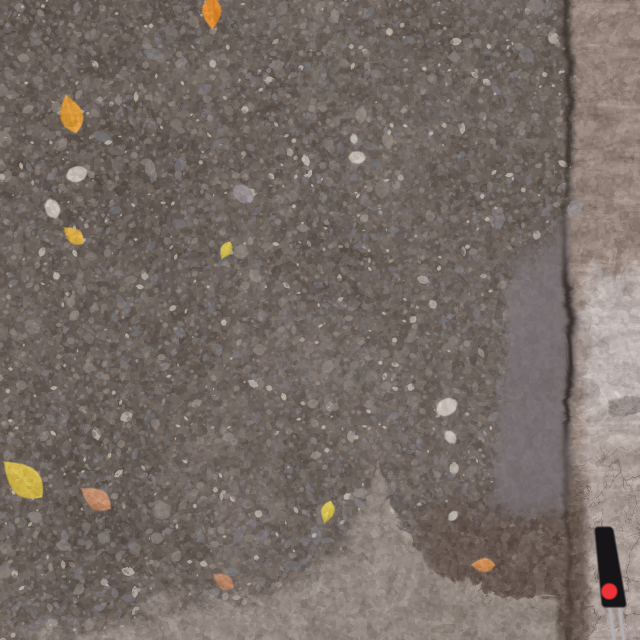
This texture is drawn by a WebGL 2 fragment shader. Its source:

```glsl
#version 300 es
precision highp float;
// Wet pebbled concrete beside a dry slab, with leaves and a tool.
// Cellular noise makes chips and pebbles, layered sines bend borders,
// and distance functions shape the leaves, pale stones and tool.
uniform vec2 u_resolution;
out vec4 fragColor;

#define WET_DARK vec3(.365, .328, .3)
#define WET_LIGHT vec3(.455, .412, .39)
#define DRY vec3(.58, .538, .508)
#define SLAB_BROWN vec3(.575, .51, .475)
#define SLAB_PALE vec3(.725, .685, .67)
#define PUDDLE vec3(.48, .445, .46)
#define DAMP vec3(.385, .325, .295)
#define CRACK vec3(.2, .165, .145)
#define COVER .62

// Leaves: centre, half length, angle; then ripeness.
const vec4 LEAVES[9] = vec4[9](
  vec4(.331, .98, .026, 1.6), vec4(.111, .822, .031, -1.3), vec4(.115, .632, .02, -.7),
  vec4(.353, .609, .015, 1.1), vec4(.036, .251, .041, -.75), vec4(.15, .221, .028, -.6),
  vec4(.755, .117, .019, 0), vec4(.349, .092, .019, -.6), vec4(.512, .2, .018, 1.3));
const float RIPE[9] = float[9](.5, .65, .8, 1., .95, 0., .2, 0., 1.);
// Pale stones: centre, radius.
const vec3 STONES[9] = vec3[9](
  vec3(.558, .754, .012), vec3(.553, .783, .007), vec3(.12, .728, .015),
  vec3(.082, .674, .014), vec3(.698, .364, .016), vec3(.704, .317, .01),
  vec3(.708, .194, .008), vec3(.38, .697, .016), vec3(.898, .675, .013));

vec2 hash2(vec2 p) {
  vec3 q = fract(p.xyx * vec3(.1031, .103, .0973));
  q += dot(q, q.yzx + 33.33);
  return fract((q.xx + q.yz) * q.zy);
}
mat2 turn(float a) { return mat2(cos(a), -sin(a), sin(a), cos(a)); }
float above(float v, float edge, float soft) { return smoothstep(edge - soft, edge + soft, v); }
float below(float v, float edge, float soft) { return 1. - above(v, edge, soft); }
float glow(vec2 d, float r) { return exp(-dot(d, d) / (r * r)); }

// Layered, warped sines.
float waves(vec2 p) {
  float sum = 0., amp = .5;
  for (int i = 0; i < 5; i++) {
    p = turn(1.1) * p * 1.75 + 1.3 * sin(p.yx + float(i));
    sum += amp * sin(p.x) * cos(p.y);
    amp *= .68;
  }
  return sum;
}
// Tone of the nearest chip, and gap to the next.
vec2 chips(vec2 p) {
  vec2 span = vec2(9), best = vec2(0);
  for (int k = 0; k < 9; k++) {
    vec2 id = floor(p) + vec2(k % 3 - 1, k / 3 - 1);
    float d = length(p - id - hash2(id));
    if (d < span.x) { span = vec2(d, span.x); best = id; }
    else span.y = min(span.y, d);
  }
  return vec2(hash2(best + 71.).x, span.y - span.x);
}
// Scattered angular pebbles: colour, opacity.
vec4 pebbles(vec2 p, float scale, float cover) {
  vec4 best = vec4(0);
  p *= scale;
  for (int k = 0; k < 9; k++) {
    vec2 id = floor(p) + vec2(k % 3 - 1, k / 3 - 1);
    vec2 r = hash2(id + scale), s = hash2(id + scale + 57.);
    vec2 d = turn(s.y * 6.28) * (p - id - r);
    d.y *= 1. + 1.1 * r.x;
    float size = max(length(d), abs(d.x) * .9 + abs(d.y) * .65), tone = s.x / cover;
    float alpha = below(size, .14 + .25 * r.y, max(.05, scale / u_resolution.y)) * step(tone, 1.);
    vec3 tint = mix(vec3(.4, .37, .35), vec3(.6, .56, .53), tone);
    if (r.x > .65) tint = mix(tint, vec3(.47, .47, .51), .7);
    tint = mix(tint, vec3(.8, .77, .73), above(tone, .94, .03) * step(30., scale));
    if (alpha > best.a) best = vec4(tint, alpha);
  }
  return best;
}

void main() {
  vec2 uv = gl_FragCoord.xy / u_resolution;
  float px = 1.5 / u_resolution.y, x = uv.x, y = uv.y;
  float broad = waves(uv * 7.), fine = waves(uv * 38. + 5.);
  float grain = .07 * (chips(uv * 75.).x + chips(uv * 170.).x - 1.);

  // Puddle film, dry tongue, damp hollow
  float puddle = above(x + .012 * fine, .757 + .07 * y, .012) * above(y + .01 * fine, .2, .02)
    * below(y - .7 * (x - .83) + .02 * fine, .605, .045);
  float rise = .06 * above(x, .21, .09) + .2 * exp(-abs(x - .59) / .065) - y
    + .022 * fine + .012 * broad;
  float right = above(x, .58, .05);
  float dry = above(rise, 0., mix(.035, .006, right)) * below(x, .87, .005);
  float hollow = above(x, .65, .05) * below(y, .21, .04);

  // Wet ground with layers of pebbles
  float light = .35 + .3 * above(x, .35, .25) + .35 * broad
    + .55 * glow(uv - vec2(.49, .43), .08) + .4 * glow(uv - vec2(.33, .26), .11);
  vec3 color = mix(WET_DARK, WET_LIGHT, light);
  color = mix(color, DAMP, .75 * hollow) + grain;
  float bare = .72 * (1. - .92 * puddle) * (1. - .75 * hollow);
  for (float i = 0.; i < 4.; i++) {
    vec4 stone = pebbles(uv, 24. * pow(1.55, i), COVER * min(.4 + i, 1.));
    color = mix(color, stone.rgb + .5 * grain, stone.a * bare);
  }
  color = mix(color, PUDDLE + .3 * grain + .02 * broad, puddle * .88);
  color = mix(color, DRY + grain + .05 * fine, dry * .9);
  color += .07 * exp(-abs(rise) / .005) * right * below(x, .865, .005);

  // Dry slab: streaks, worn pale middle, cracks
  float pale = below(y + .05 * fine, .58, .04) * mix(.55, 1., above(y, .33, .05));
  vec3 slab = mix(SLAB_BROWN, SLAB_PALE, pale * above(x + .012 * fine, .91, .015));
  slab += .07 * waves(uv * vec2(18, 75)) + grain;
  slab -= .12 * below(chips(uv * 17. + .3 * fine).y, .025, .025) * below(y, .3, .05);
  slab -= .16 * below(length(uv * vec2(1, 2) - vec2(.98, .73)) + .01 * fine, .032, .006);

  // Seam and gutter
  float seam = x - .886 - .004 * sin(y * 17.) - .005 * fine;
  color = mix(color, slab, above(seam, .009, .007));
  float gutter = above(seam, 0., .005) * below(seam, .03, .01) * below(y, .25, .05);
  color = mix(color, DAMP + grain, gutter * .85);
  float depth = .4 + .5 * above(y, .33, .03) * below(y, .58, .04) + .3 * above(y, .72, .06);
  color = mix(color, CRACK, depth * glow(vec2(seam, 0), .006 + .003 * broad));

  // Pale stones and leaves
  for (int i = 0; i < 9; i++) {
    vec3 stone = STONES[i];
    vec2 d = abs(turn(float(i) * 1.7) * (uv - stone.xy));
    float edge = max(length(d * vec2(.9, 1.25)), d.x * .8 + d.y * .7);
    vec3 tint = i > 6 ? PUDDLE + .1 : vec3(.76, .73, .7);
    color = mix(color, tint + grain, below(edge, stone.z, px));
    vec4 leaf = LEAVES[i];
    vec2 q = turn(leaf.w) * (uv - leaf.xy) / leaf.z;
    float rim = abs(q.y) - .56 * (1. - q.x * q.x) * (1. + .3 * q.x);
    tint = mix(vec3(.72, .52, .4), vec3(.85, .53, .19), min(RIPE[i] * 2., 1.));
    tint = mix(tint, vec3(.79, .71, .3), max(RIPE[i] * 2. - 1., 0.));
    tint += .08 * q.y + grain + .04 * exp(-abs(q.y) * 18.);
    color = mix(color, tint, below(rim * leaf.z, 0., px) * step(abs(q.x), 1.2));
  }

  // Tool: prongs, tapered grip, button
  float lean = x - .915 - (1. - y) * .035 + .1 * (y - .17);
  float prong = max(abs(abs(lean) - .0075) - .003, y - .06);
  color = mix(color, vec3(.7, .68, .69), below(prong, 0., px));
  vec2 grip = abs(vec2(lean, y - .114)) - vec2(.011 + (.114 - y) * .04, .057);
  float body = length(max(grip, 0.)) + min(max(grip.x, grip.y), 0.);
  color = mix(color, vec3(.09, .08, .09), below(body, .006, px));
  color = mix(color, vec3(.93, .2, .22), below(length(uv - vec2(.952, .076)), .0125, px));
  fragColor = vec4(color, 1);
}
```
